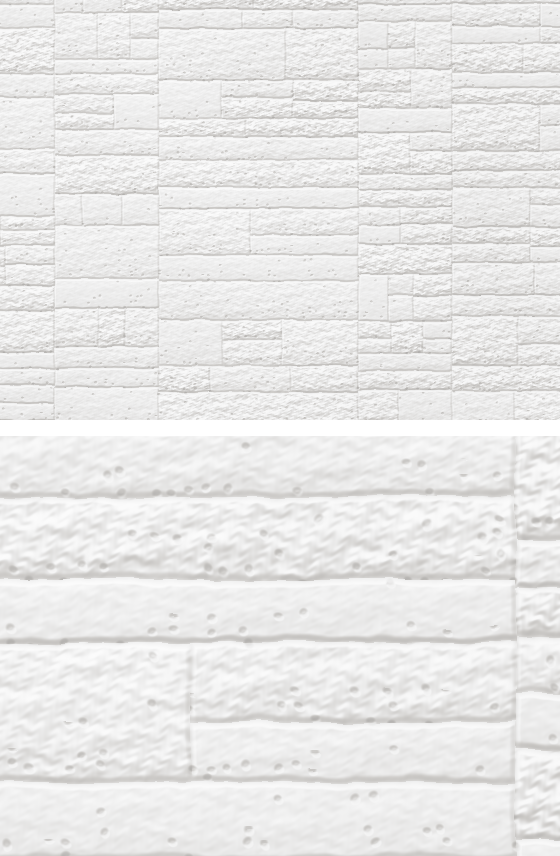
Top, the full canvas; bottom, a detail of the centre.
Write a WebGL 2 fragment shader that draws this texture.

```glsl
#version 300 es
precision highp float;

uniform vec2 u_resolution;
out vec4 fragColor;

// Edges of one brick in canvas units, plus two random traits
struct Brick { vec2 low; vec2 high; float level; float sag; };

float hash(vec2 p) {
    vec3 q = fract(p.xyx * vec3(0.1031, 0.1030, 0.0973));
    q += dot(q, q.yzx + 33.33);
    return fract((q.x + q.y) * q.z);
}

// Layered, bent sines, roughly -1 to 1
float ripple(vec2 p) {
    float sum = 0.0, amp = 0.5;
    for (int i = 0; i < 3; i++) {
        p = mat2(0.8, 0.6, -0.6, 0.8) * p * 2.1 + 3.1;
        sum += amp * sin(p.x + 1.5 * sin(p.y));
        amp *= 0.6;
    }
    return sum;
}

// Cellular noise over four cells: nearest distance and its random id
vec2 cells(vec2 p) {
    vec2 base = floor(p - 0.5), nearest = vec2(0.65, 1.0);
    for (int i = 0; i < 4; i++) {
        vec2 c = base + vec2(i & 1, i >> 1);
        float r = hash(c);
        vec2 point = c + 0.25 + 0.5 * vec2(r, fract(r * 47.0));
        float d = length(p - point);
        if (d < nearest.x) nearest = vec2(d, fract(r * 311.0));
    }
    return nearest;
}

// Jittered divider between intervals; the outer ones stay fixed
float divider(float k, float seed, float count) {
    bool inner = k > 0.5 && k < count - 0.5;
    return inner ? k + 0.55 * (hash(vec2(k, seed)) - 0.5) : k;
}

// Interval around t: index, low end, high end
vec3 span(float t, float seed, float count) {
    float k = floor(t);
    float low = divider(k, seed, count), high = divider(k + 1.0, seed, count);
    if (t < low) return vec3(k - 1.0, divider(k - 1.0, seed, count), low);
    if (t > high) return vec3(k + 1.0, high, divider(k + 2.0, seed, count));
    return vec3(k, low, high);
}

// Panels, then courses, then bricks
Brick findBrick(vec2 p) {
    vec3 panel = span(p.x / 0.37, 1.0, 99.0);
    float shift = 5.0 * hash(vec2(panel.x, 8.0));
    float y = p.y / 0.085 + shift;
    vec3 row = span(y, panel.x + 20.0, 99.0);
    vec2 id = vec2(row.x, panel.x * 7.0 + 40.0);
    float count = 1.0 + floor(0.3 + 2.6 * hash(id));
    float width = (panel.z - panel.y) / count;
    vec3 part = span((p.x / 0.37 - panel.y) / width, id.x + id.y * 13.0, count);
    id += vec2(part.x * 31.0, 3.0);

    // Some bricks are cut into two thin courses
    if (hash(id + 5.0) < 0.42 && row.z - row.y > 0.75) {
        float cut = mix(row.y, row.z, 0.42 + 0.16 * hash(id + 9.0));
        if (y < cut) row.z = cut;
        else { row.y = cut; id += 71.0; }
    }
    vec2 sides = (panel.y + part.yz * width) * 0.37;
    vec2 ends = (row.yz - shift) * 0.085;
    return Brick(vec2(sides.x, ends.x), vec2(sides.y, ends.y),
                 hash(id + 2.0), hash(id + 4.0));
}

// Plaster relief: height and darkness of grooves and pits
vec2 relief(vec2 p, Brick b) {
    vec2 toLow = p - b.low, toHigh = b.high - p;
    float side = min(toLow.x, toHigh.x);
    float size = b.high.y - b.low.y, t = toLow.y / size;

    // Rounded body with a ragged, sagging underside
    float rough = ripple(p * vec2(50.0, 75.0));
    float joint = smoothstep(0.0, 0.0055, toLow.y) * smoothstep(0.0, 0.005, toHigh.y);
    joint *= mix(0.45, 1.0, smoothstep(0.0, 0.0045, side));
    float height = joint * (0.0018 + 0.0014 * b.level);
    height += 0.088 * t * (1.0 - t) * size;
    float belly = smoothstep(0.0, 0.024, toLow.y + 0.006 * rough);
    height += belly * 0.0052 * b.sag * (0.75 + 0.4 * rough) + 0.0003 * rough;

    // Pits gather low on the brick; fine grain covers everything
    vec2 pore = cells(p * vec2(70.0, 82.0));
    float chance = 0.05 + 0.2 * (1.0 - smoothstep(0.1, 0.65, t));
    float pit = step(pore.y, chance) * (1.0 - smoothstep(0.12, 0.32, pore.x));
    height += 0.0004 * pore.x - 0.0013 * pit;

    float groove = 1.0 - smoothstep(0.0, 0.004, min(side, min(toLow.y, toHigh.y)));
    return vec2(height, 0.045 * groove + 0.06 * pit);
}

void main() {
    vec2 p = gl_FragCoord.xy / u_resolution.y;
    vec2 q = p + vec2(0.31, 0.2);
    q += vec2(0.0016, 0.0026) * vec2(ripple(p * 18.0), ripple(p * 21.0 + 7.0));

    // Raking light from above
    Brick brick = findBrick(q);
    vec2 toLight = 0.0013 * vec2(-0.4, 0.92);
    vec2 below = relief(q - toLight, brick), above = relief(q + toLight, brick);
    float slope = 0.22 * (below.x - above.x) / 0.0026;
    float reach = slope > 0.0 ? 0.055 : 0.19;
    float light = 0.924 + reach * tanh(slope / reach);
    light += 0.012 * ripple(p * 1.3) - 0.5 * (below.y + above.y);

    // Shadows turn slightly warm
    float shadow = 1.0 - smoothstep(0.78, 0.96, light);
    fragColor = vec4(vec3(light) - vec3(0.0, 0.008, 0.018) * shadow, 1.0);
}
```
